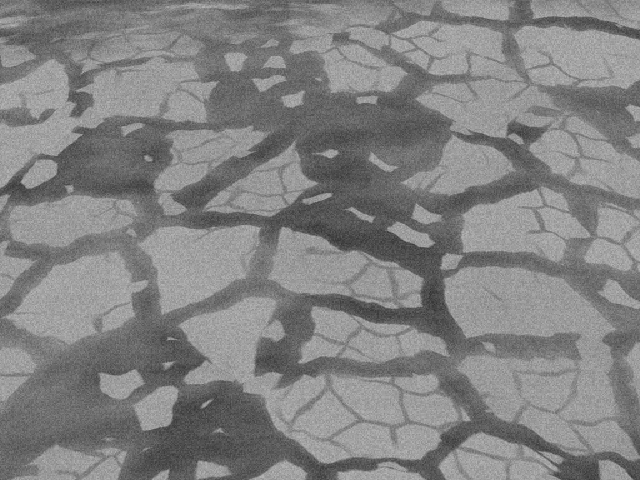
A Shadertoy shader for this texture:

```glsl
// Draws a grey micrograph of pale cracked grains set in a dark fibrous matrix.

const float SPECKLE_ROWS = 384.0;
const float GRAIN_TONE  = 0.625;
const float CRACK_TONE  = 0.49;
const float MATRIX_TONE = 0.425;

vec2 hash2(vec2 p) {
    vec3 q = fract(p.xyx * vec3(0.1031, 0.1030, 0.0973));
    q += dot(q, q.yzx + 33.33);
    return fract((q.xx + q.yz) * q.zy);
}

// Layered, rotated sines, roughly in -1..1.
float waves(vec2 p) {
    float sum = 0.0, amp = 0.5;
    for (int i = 0; i < 5; i++) {
        p = mat2(0.8, -0.6, 0.6, 0.8) * p;
        sum += amp * sin(p.x + 1.4 * sin(p.y));
        p = p * 1.9 + 2.7;
        amp *= 0.58;
    }
    return sum;
}

// Cellular noise: x = distance to the cell border, yz = random values of the cell.
vec3 cells(vec2 p) {
    vec2 base = floor(p), f = p - base;
    vec2 nearest = vec2(0.0), nearestCell = vec2(0.0);
    float best = 9.0;
    for (int j = -1; j <= 1; j++)
    for (int i = -1; i <= 1; i++) {
        vec2 cell = vec2(i, j);
        vec2 r = cell + 0.1 + 0.8 * hash2(base + cell + 40.0) - f;
        float d = dot(r, r);
        if (d < best) { best = d; nearest = r; nearestCell = cell; }
    }
    float border = 9.0;
    for (int j = -2; j <= 2; j++)
    for (int i = -2; i <= 2; i++) {
        vec2 cell = nearestCell + vec2(i, j);
        vec2 r = cell + 0.1 + 0.8 * hash2(base + cell + 40.0) - f;
        vec2 gap = r - nearest;
        if (dot(gap, gap) > 0.0001)
            border = min(border, dot(0.5 * (r + nearest), normalize(gap)));
    }
    return vec3(border, hash2(base + nearestCell + 91.0));
}

// Tilted, arched plane: features shrink toward the top.
vec2 tiltedPlane(vec2 uv) {
    float x = uv.x - 0.62;
    return vec2(x * (1.0 + 0.35 * uv.y), uv.y * (1.0 + 0.42 * uv.y) + 0.22 * x * x);
}

// Long fibres that follow the plane, with darker bands.
float matrixTone(vec2 p, float halo) {
    float fibres = waves(p * vec2(7.0, 27.0) + 1.5 * waves(p * 3.0));
    float band = smoothstep(-0.15, 0.75, waves(p * vec2(3.0, 6.5) + 4.0));
    return MATRIX_TONE + 0.055 * fibres - 0.12 * band + 0.05 * halo;
}

// Pale wisps and dark folds of the upper rim.
float rimTone(vec2 p) {
    float folds = waves(p * vec2(8.0, 42.0) + 2.0 * waves(p * 4.0));
    float wisps = smoothstep(0.25, 0.9, waves(p * vec2(10.0, 48.0) + 9.0));
    return 0.42 + 0.11 * folds + 0.2 * wisps;
}

void mainImage(out vec4 fragColor, in vec2 fragCoord) {
    vec2 uv = fragCoord / iResolution.y;
    vec2 plane = tiltedPlane(uv);
    vec2 warped = plane + 0.028 * vec2(waves(plane * 8.0), waves(plane * 8.0 + 7.0));
    float rough = waves(plane * 48.0);

    // Large bodies, some left out, and smaller fragments between them
    vec3 large = cells(warped * vec2(3.2, 4.9) + vec2(8.0, 3.0));
    vec3 small = cells(warped * vec2(8.5, 13.0) + vec2(17.0, 5.0));
    float margin = mix(0.035, 0.16, large.y) + 0.5 * step(0.83, large.z);
    float body = large.x - margin + 0.014 * rough;
    float fragment = small.x - mix(0.09, 0.75, small.y) + 0.04 * rough;
    float grain = max(smoothstep(-0.012, 0.018, body),
                      0.9 * smoothstep(-0.025, 0.045, fragment));

    // Broken thin cracks inside the bodies
    float open = smoothstep(-0.35, 0.35, waves(warped * 9.0 + 3.0));
    float crack = open * (1.0 - smoothstep(0.02, 0.085, small.x + 0.02 * rough));
    float grainTone = GRAIN_TONE + 0.045 * (large.z - 0.5) + 0.012 * waves(plane * 14.0);
    grainTone = mix(grainTone, CRACK_TONE, crack);

    // Matrix, grains and the fibrous rim
    float tone = mix(matrixTone(warped, smoothstep(-0.12, 0.0, body)), grainTone, grain);
    float rim = smoothstep(0.0, 0.09, uv.y - 0.86 - 0.08 * uv.x + 0.03 * waves(plane * 5.0));
    tone = mix(tone, rimTone(plane), 0.9 * rim);

    // Fine speckle and faint scan lines
    vec2 dot2 = hash2(floor(uv * SPECKLE_ROWS));
    float line = hash2(vec2(floor(uv.y * SPECKLE_ROWS), 7.0)).x;
    tone += 0.075 * (dot2.x + dot2.y - 1.0) + 0.012 * (line - 0.5);

    fragColor = vec4(vec3(clamp(tone, 0.0, 1.0)), 1.0);
}
```
